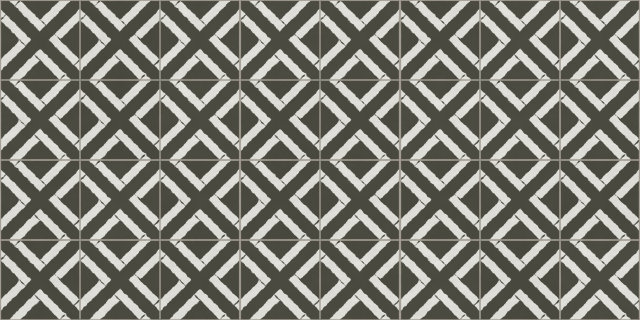
Give the GLSL for this pattern, as a WebGL 1 fragment shader.

```glsl
precision highp float;
// Dark cement tiles printed with pinwheel diamonds of pale, rough-edged strips.

uniform vec2 u_resolution;

const float TILES_DOWN = 4.0;      // square tiles over the canvas height
const float OUTER = 0.392;         // half diagonal of a diamond, in tiles
const float INNER = 0.252;         // half diagonal of its dark core
const float JOINT = 0.016;         // gap where one strip meets the next
const float GROUT_WIDTH = 0.023;
const float GROUT_VARIATION = 0.006;
const float EDGE_WEAR = 0.011;
const float WEAR_SCALE = 17.0;
const float TILE_TONE = 0.012;     // brightness change between tiles
const vec3 DARK = vec3(0.288, 0.288, 0.250);
const vec3 LIGHT = vec3(0.872, 0.870, 0.850);
const vec3 GROUT = vec3(0.640, 0.615, 0.575);

float hash(vec2 p) {
  return fract(sin(dot(p, vec2(127.1, 311.7))) * 43758.5);
}

vec2 gradient(vec2 cell) {
  float angle = 6.28318 * hash(cell);
  return vec2(cos(angle), sin(angle));
}

float gradientNoise(vec2 p) {
  vec2 i = floor(p);
  vec2 f = p - i;
  vec2 w = f * f * f * (f * (f * 6.0 - 15.0) + 10.0);
  vec2 e = vec2(1.0, 0.0);
  float bottom = mix(dot(gradient(i), f),
                     dot(gradient(i + e.xy), f - e.xy), w.x);
  float top = mix(dot(gradient(i + e.yx), f - e.yx),
                  dot(gradient(i + e.xx), f - e.xx), w.x);
  return mix(bottom, top, w.y);
}

float boxDistance(vec2 p, vec2 halfSize) {
  vec2 d = abs(p) - halfSize;
  return length(max(d, 0.0)) + min(max(d.x, d.y), 0.0);
}

// Four strips around a diamond, each running past the end of the next
float pinwheelDistance(vec2 p) {
  vec2 q = vec2(p.x + p.y, p.y - p.x);
  vec2 center = 0.5 * vec2(OUTER + INNER, INNER - JOINT - OUTER);
  vec2 halfSize = 0.5 * vec2(OUTER - INNER, OUTER + INNER - JOINT);
  float d = 1.0;
  for (int i = 0; i < 4; i++) {
    d = min(d, boxDistance(q - center, halfSize));
    q = vec2(-q.y, q.x);
  }
  return d * 0.70711;
}

// Diamonds sit on the middle of each tile edge, with alternating handedness
float stripDistance(vec2 c) {
  if (abs(c.x) > abs(c.y)) {
    return pinwheelDistance(vec2(c.x - 0.5 * sign(c.x), c.y));
  }
  return pinwheelDistance(vec2(-c.x, c.y - 0.5 * sign(c.y)));
}

float coverage(float d, float pixel) {
  return 1.0 - smoothstep(-0.75 * pixel, 0.75 * pixel, d);
}

void main() {
  vec2 uv = gl_FragCoord.xy / u_resolution.y * TILES_DOWN;
  float pixel = TILES_DOWN / u_resolution.y;
  vec2 tile = floor(uv);
  vec2 local = fract(uv) - 0.5;

  // Rough print edges, with a little difference from tile to tile
  float wear = gradientNoise(local * WEAR_SCALE + 31.0)
             + 0.6 * gradientNoise(local * WEAR_SCALE * 2.3 + 57.0)
             + 0.4 * gradientNoise(uv * WEAR_SCALE);
  float strip = coverage(stripDistance(local) + EDGE_WEAR * wear, pixel);

  // Faint mottling of the cement and brushing of the pale strips
  float mottle = gradientNoise(uv * 5.0) + 0.5 * gradientNoise(uv * 23.0);
  float brush = gradientNoise(local * vec2(9.0, 26.0) + 11.0);
  vec3 dark = DARK + 0.008 * mottle;
  vec3 light = LIGHT + 0.018 * mottle + 0.025 * brush;
  vec3 color = mix(dark, light, strip);
  color += TILE_TONE * (hash(tile + 3.0) - 0.5);

  // Grout lines, each with its own slight width
  vec2 line = floor(uv + 0.5);
  vec2 chance = vec2(hash(vec2(line.x, 5.0)), hash(vec2(9.0, line.y)));
  vec2 halfWidth = 0.5 * (GROUT_WIDTH + GROUT_VARIATION * (2.0 * chance - 1.0));
  vec2 fromLine = abs(uv - line) - halfWidth;
  float grout = coverage(min(fromLine.x, fromLine.y), pixel);
  color = mix(color, GROUT + 0.04 * mottle, grout);

  gl_FragColor = vec4(color, 1.0);
}
```
